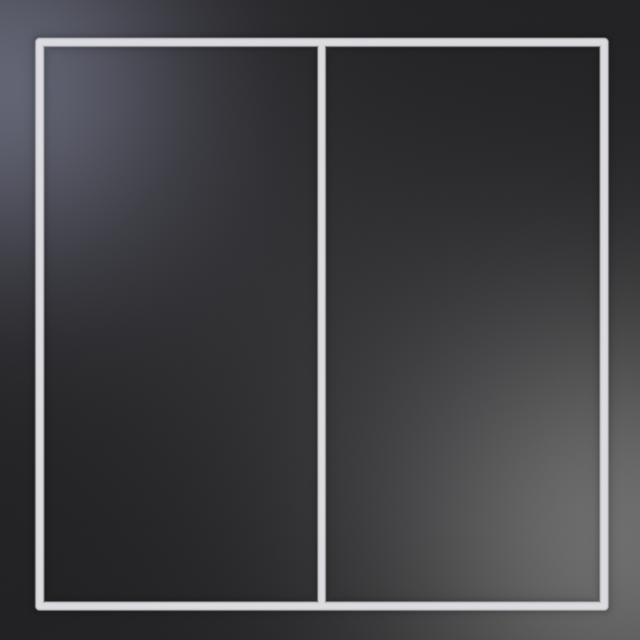
Reproduce this background procedurally as a Shadertoy shader.

```glsl
// Pale two-pane frame over charcoal, with a cool upper-left and a grey lower-right glow.

float boxDistance(vec2 p, vec2 halfSize) {
    vec2 d = abs(p) - halfSize;
    return length(max(d, 0.0)) + min(max(d.x, d.y), 0.0);
}

float glow(vec2 p, vec2 center, float falloff) {
    vec2 d = p - center;
    return exp(-falloff * dot(d, d));
}

float hash(vec2 p) {
    return fract(sin(dot(p, vec2(127.1, 311.7))) * 43758.5);
}

void mainImage(out vec4 fragColor, in vec2 fragCoord) {
    vec2 uv = fragCoord / iResolution.xy;
    float pixel = 1.0 / min(iResolution.x, iResolution.y);

    // Charcoal backdrop with soft lights
    vec3 color = vec3(0.132, 0.132, 0.139);
    color += vec3(0.046, 0.046, 0.050) * glow(uv, vec2(0.48, 0.52), 7.0);
    color += vec3(0.250, 0.256, 0.310) * glow(uv, vec2(0.0, 0.87), 11.5);
    color += vec3(0.295, 0.295, 0.290) * glow(uv, vec2(0.98, 0.16), 7.0);

    // Square outline and vertical divider
    float outline = abs(boxDistance(uv - vec2(0.503, 0.4935), vec2(0.441, 0.4405))) - 0.0069;
    float divider = boxDistance(uv - vec2(0.5026, 0.4935), vec2(0.0064, 0.4405));
    float frame = min(outline, divider);

    // Thin shadow beside the bars
    color *= 1.0 - 0.22 * exp(-max(frame, 0.0) / 0.005);

    // Bars, slightly brighter along their middle
    vec3 barColor = mix(vec3(0.80, 0.80, 0.82), vec3(0.86, 0.86, 0.88),
                        smoothstep(0.0, 0.005, -frame));
    float edge = max(0.0022, pixel);
    color = mix(color, barColor, 1.0 - smoothstep(-edge, edge, frame));

    // Faint dither against banding
    color += (hash(floor(uv * 512.0)) - 0.5) / 255.0;
    fragColor = vec4(color, 1.0);
}
```
